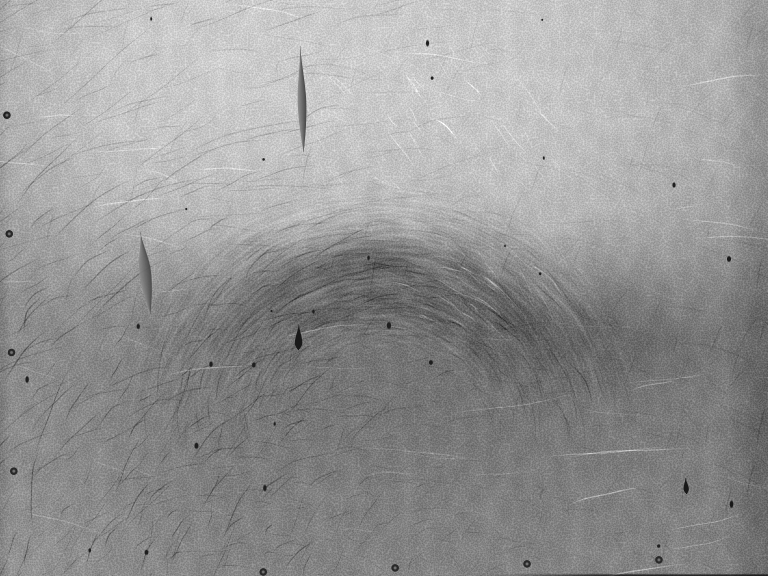
Reproduce this texture procedurally as a WebGL 2 fragment shader.

```glsl
#version 300 es
precision highp float;
uniform vec2 u_resolution;
out vec4 fragColor;

#define LIT_TONE 0.785
#define SHADE_TONE 0.505
#define GRAIN 0.15
#define MOTTLE 0.055
#define BRUSHING 0.12
#define DARK_SCRATCH 0.19
#define LIGHT_SCRATCH 0.24
#define HAIR 0.0010
#define SPECK_DENSITY 0.22
#define ARC_CENTER vec2(0.66, 0.227)
#define ARC_RADIUS 0.36
#define FAN_CENTER vec2(0.72, -0.35)

float pixel;

vec3 hash3(vec2 c) {
  vec3 q = fract(c.xyx * vec3(0.1031, 0.1030, 0.0973));
  q += dot(q, q.yxz + 33.33);
  return fract((q.xxy + q.yzz) * q.zyx);
}

mat2 rot(float a) {
  float c = cos(a), s = sin(a);
  return mat2(c, -s, s, c);
}

float blob(vec2 p, vec2 center, vec2 radius) {
  vec2 d = (p - center) / radius;
  return exp(-dot(d, d));
}

// Distance to the nearest scattered point, centred on zero
float cellular(vec2 p) {
  vec2 cell = floor(p);
  float nearest = 4.0;
  for (int k = 0; k < 9; k++) {
    vec2 id = cell + vec2(k % 3 - 1, k / 3 - 1);
    vec2 d = p - id - hash3(id).xy;
    nearest = min(nearest, dot(d, d));
  }
  return sqrt(nearest) - 0.5;
}

// Unrolls circles around a centre into horizontal lines
vec2 unroll(vec2 p, vec2 center, float radius) {
  vec2 d = p - center;
  return vec2(atan(d.x, d.y) * radius, length(d));
}

// Tapered, slightly bent hairlines, one at most per cell
float scratches(vec2 p, float size, float angle, float spread, float density, float seed) {
  vec2 s = rot(angle) * p, box = size * vec2(1.0, 0.42);
  vec2 cell = floor(s / box);
  float sum = 0.0;
  for (int k = 0; k < 9; k++) {
    vec2 id = cell + vec2(k % 3 - 1, k / 3 - 1) + seed;
    vec3 h = hash3(id), g = hash3(id + 57.0);
    if (h.z > density) continue;
    vec2 d = rot((g.x - 0.5) * spread) * (s - (id - seed + h.xy) * box);
    float t = d.x / (size * mix(0.25, 0.9, g.y));
    d.y += size * ((g.z - 0.5) * 0.16 * t * t + 0.007 * sin(t * 5.0 + g.x * 40.0));
    float width = HAIR * mix(0.5, 1.1, g.z);
    float line = clamp((width - abs(d.y)) / pixel + 0.5, 0.0, 1.0) * min(1.0, 2.0 * width / pixel);
    sum += line * smoothstep(1.0, 0.3, abs(t)) * mix(0.4, 1.0, g.x);
  }
  return min(sum, 1.5);
}

// Pointed stroke from a to b: x is coverage, y runs -1 to 1 across it
vec2 stroke(vec2 p, vec2 a, vec2 b, float width, float peak) {
  vec2 axis = b - a, d = p - a;
  float t = clamp(dot(d, axis) / dot(axis, axis), 0.0, 1.0);
  float side = dot(d, normalize(vec2(-axis.y, axis.x)));
  float w = width * smoothstep(0.0, peak, t) * sqrt(1.0 - smoothstep(peak, 1.0, t));
  float inside = clamp((w - length(d - axis * t)) / pixel + 0.5, 0.0, 1.0);
  return vec2(inside * step(0.0001, w), clamp(side / max(w, 0.0005), -1.0, 1.0));
}

void main() {
  vec2 p = gl_FragCoord.xy / u_resolution.y;
  float right = u_resolution.x / u_resolution.y;
  pixel = 1.0 / u_resolution.y;
  vec2 arc = unroll(p, ARC_CENTER, ARC_RADIUS);
  vec2 fan = unroll(p, FAN_CENTER, 1.1);

  // Lit upper half fading into shade
  float middle = exp(-pow((p.x - 0.64) / 0.26, 2.0));
  float edge = 0.53 + 0.045 * middle + 0.012 * sin(p.x * 9.0 + 1.0) + 0.006 * sin(p.x * 31.0 + p.y * 12.0);
  float lit = smoothstep(-1.0, 1.0, (p.y - edge) / mix(0.15, 0.06, middle));
  float upper = LIT_TONE - 0.05 * smoothstep(0.85, 0.55, p.y) - 0.09 * smoothstep(0.9, 1.33, p.x)
    - 0.07 * smoothstep(0.25, 0.0, p.x) + 0.03 * blob(p, vec2(0.5, 0.9), vec2(0.4, 0.2));
  float lower = SHADE_TONE + 0.06 * smoothstep(0.45, 0.0, p.x) + 0.025 * smoothstep(0.25, 0.0, p.y);
  float tone = mix(lower, upper, lit);

  // Dark sweeping arc and smears
  float sweep = smoothstep(-0.42, -0.1, arc.x) * smoothstep(0.52, 0.2, arc.x);
  float streaks = cellular(vec2(arc.x * 14.0, arc.y * 170.0));
  tone -= sweep * (0.10 * exp(-pow((arc.y - 0.325) / 0.035, 2.0)) + 0.07 * exp(-pow((arc.y - 0.25) / 0.03, 2.0)));
  tone -= 0.08 * blob(p, vec2(1.06, 0.43), vec2(0.17, 0.10)) + 0.03 * blob(p, vec2(0.72, 0.35), vec2(0.3, 0.16));
  tone += 0.09 * blob(rot(-0.5) * (p - vec2(0.79, 0.515)), vec2(0.0), vec2(0.08, 0.015));
  tone += BRUSHING * streaks * smoothstep(0.2, 0.08, abs(arc.y - 0.31)) * smoothstep(0.2, 0.45, p.y);

  // Metal grain and blotches
  tone += MOTTLE * cellular(p * vec2(34.0, 20.0)) + GRAIN * cellular(p * 310.0);

  // Dark hairlines fanning out, denser at the left and along the arc
  float leftward = mix(0.25, 1.0, smoothstep(0.95, 0.3, p.x));
  float ring = smoothstep(0.18, 0.06, abs(arc.y - 0.31)) * smoothstep(0.15, 0.35, p.y);
  float dark = 0.0, light = 0.0;
  for (int i = 0; i < 3; i++) {
    float n = float(i);
    dark += leftward * scratches(fan, 0.085 + 0.035 * n, 0.12 * (n - 1.0), 0.7, 0.75, 11.0 + 31.0 * n);
    dark += 0.7 * ring * scratches(arc, 0.07 + 0.03 * n, 0.0, 0.5, 0.8, 140.0 + 23.0 * n);
  }
  dark += 0.4 * scratches(p, 0.06, 1.0, 0.8, 0.3, 301.0);
  tone -= DARK_SCRATCH * dark;

  // Bright scratches in the arc, above it and at the lower right
  float glint = blob(p, vec2(0.83, 0.50), vec2(0.18, 0.09));
  light += glint * (scratches(arc, 0.08, 0.0, 0.4, 0.8, 401.0) + scratches(arc, 0.05, -0.2, 0.5, 0.8, 433.0));
  light += blob(p, vec2(0.78, 0.78), vec2(0.22, 0.12)) * scratches(p, 0.055, -0.95, 0.5, 0.4, 467.0);
  light += smoothstep(0.45, 0.9, p.x) * smoothstep(0.5, 0.38, p.y) * scratches(p, 0.15, 0.0, 0.5, 0.45, 503.0);
  light += 0.7 * scratches(p, 0.11, -0.1, 0.7, 0.14, 541.0);
  tone += LIGHT_SCRATCH * light;

  // Long gouges with a shadowed flank, then solid drips
  vec2 gouge = stroke(p, vec2(0.521, 0.927), vec2(0.527, 0.735), 0.0075, 0.55);
  tone = mix(tone, 0.38 - 0.16 * gouge.y, gouge.x * 0.9);
  gouge = stroke(p, vec2(0.243, 0.602), vec2(0.261, 0.455), 0.010, 0.5);
  tone = mix(tone, 0.40 - 0.14 * gouge.y, gouge.x * 0.9);
  float drip = stroke(p, vec2(0.519, 0.440), vec2(0.518, 0.392), 0.0065, 0.75).x;
  drip = max(drip, stroke(p, vec2(1.190, 0.172), vec2(1.192, 0.142), 0.0045, 0.7).x);
  tone = mix(tone, 0.10, drip);

  // Scattered specks
  vec2 cell = floor(p * 10.0);
  vec3 h = hash3(cell + 71.0), g = hash3(cell + 97.0);
  vec2 d = (p - (cell + 0.2 + 0.6 * h.xy) / 10.0) * vec2(1.0, mix(0.5, 1.0, g.x));
  float speck = clamp((mix(0.0015, 0.0038, g.y) - length(d)) / pixel + 0.5, 0.0, 1.0);
  tone = mix(tone, 0.12, speck * step(h.z, SPECK_DENSITY));

  // Rivets along the bottom and left borders
  for (int i = 0; i < 4; i++) {
    float n = float(i);
    float r = min(length(p - vec2(0.457 + 0.229 * n, 0.007 + 0.007 * n)), length(p - vec2(0.012 + 0.004 * n, 0.80 - 0.206 * n)));
    tone = mix(tone, mix(0.45, 0.16, smoothstep(0.001, 0.004, r)), smoothstep(0.0075, 0.0055, r));
  }

  // Darkened borders
  tone -= 0.10 * smoothstep(0.09, 0.0, right - p.x) + 0.06 * smoothstep(0.02, 0.0, p.x);
  tone *= 1.0 - 0.7 * smoothstep(0.005, 0.001, p.y) * smoothstep(0.8, 1.1, p.x);
  fragColor = vec4(vec3(clamp(tone, 0.0, 1.0)), 1.0);
}
```
